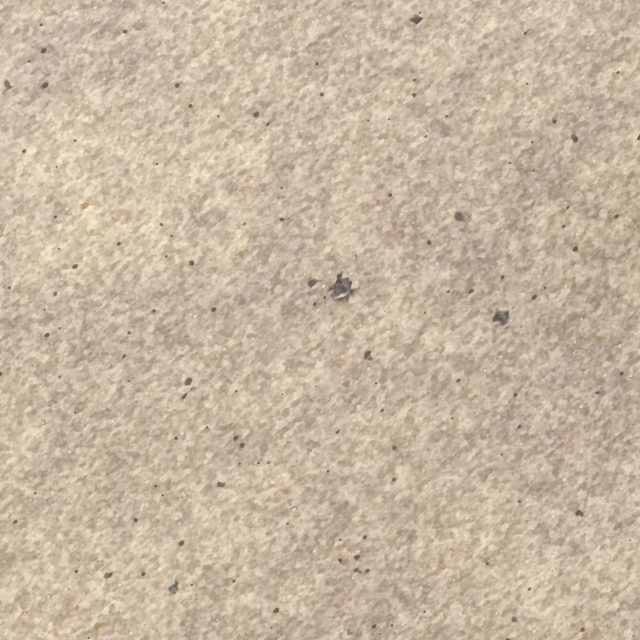
Give the GLSL for this texture, as a three.js fragment shader.

```glsl
varying vec2 vUv;

vec3 hash3(vec2 p) {
  vec3 q = fract(p.xyx * vec3(0.1031, 0.1030, 0.0973));
  q += dot(q, q.yxz + 33.33);
  return fract((q.xxy + q.yzz) * q.zyx);
}

// Cellular noise: random cell values blended by distance, centred on zero
float cellNoise(vec2 p) {
  vec2 cell = floor(p);
  float total = 0.0;
  float weights = 0.0;
  for (int y = -1; y <= 1; y++) {
    for (int x = -1; x <= 1; x++) {
      vec2 neighbour = cell + vec2(float(x), float(y));
      vec3 h = hash3(neighbour);
      vec2 offset = neighbour + h.xy - p;
      float weight = exp(-7.0 * dot(offset, offset));
      total += weight * h.z;
      weights += weight;
    }
  }
  return total / weights - 0.5;
}

// Sparse soft spots, at most one in each cell
float spots(vec2 p, float density, float maxRadius, float softness, float wobble) {
  vec2 cell = floor(p);
  vec3 place = hash3(cell + 17.0);
  vec3 shape = hash3(cell + 71.0);
  vec2 offset = fract(p) - 0.3 - 0.4 * place.xy;
  offset.x *= mix(0.9, 1.3, shape.y);
  float radius = maxRadius * mix(0.4, 1.0, shape.x);
  float edge = length(offset) + wobble * radius;
  float present = step(1.0 - density, place.z);
  return present * (1.0 - smoothstep(radius * (1.0 - softness), radius, edge));
}

void main() {
  // Grains are stretched along a rising diagonal
  vec2 diagonal = mat2(0.77, -0.64, 0.64, 0.77) * vUv + 2.0;
  float grain = cellNoise(diagonal * vec2(88.0, 145.0));
  float fineGrain = cellNoise(diagonal * vec2(190.0, 250.0) + 40.0);
  float mottle = cellNoise(diagonal * vec2(24.0, 34.0) + 9.0);
  float patches = cellNoise(diagonal * vec2(7.0, 10.0) + 23.0);
  float clouds = cellNoise(diagonal * vec2(2.6, 3.8) + 5.0);

  // Brightness: worn light corner, darker right side, then the layers
  float tone = 0.17 * grain + 0.13 * fineGrain + 0.075 * mottle;
  tone += 0.05 * patches + 0.06 * clouds;
  tone += 0.03 * (1.0 - smoothstep(0.0, 0.65, distance(vUv, vec2(0.0, 1.0))));
  tone -= 0.045 * (1.0 - smoothstep(0.0, 0.4, distance(vUv, vec2(1.0, 0.62))));

  // Hue drifts between greyish cement and warm sand
  float warmth = 0.5 * clouds + 0.6 * patches + 0.5 * mottle + 0.5 * fineGrain;
  warmth += 0.3 * (0.5 - vUv.y);
  vec3 color = vec3(0.785, 0.717, 0.634) + tone * vec3(0.95, 1.0, 1.04);
  color += warmth * vec3(0.012, 0.0, -0.045);

  // Rusty grains and bright glints
  float rust = spots(diagonal * 42.0, 0.05, 0.22, 0.8, grain);
  color = mix(color, vec3(0.70, 0.50, 0.30), 0.55 * rust);
  float glint = spots(diagonal * vec2(65.0, 85.0) + 30.0, 0.05, 0.27, 0.8, fineGrain);
  color = mix(color, vec3(0.96, 0.93, 0.88), 0.65 * glint);

  // Small brown pits
  float pits = spots(diagonal * vec2(40.0, 52.0) + 60.0, 0.07, 0.23, 0.8, grain);
  color = mix(color, vec3(0.34, 0.27, 0.21), 0.7 * pits);

  // Grey stones and a few large stains with ragged rims
  float stones = spots(diagonal * 13.0 + 90.0, 0.1, 0.14, 0.6, 1.1 * grain);
  color = mix(color, vec3(0.37, 0.34, 0.31) + 0.2 * grain, 0.7 * stones);
  float stains = spots(diagonal * 6.0 + 120.0, 0.12, 0.14, 0.5, 0.8 * grain + 0.5 * mottle);
  color = mix(color, vec3(0.37, 0.34, 0.32) + 0.25 * fineGrain, 0.8 * stains);

  gl_FragColor = vec4(color, 1.0);
}
```
